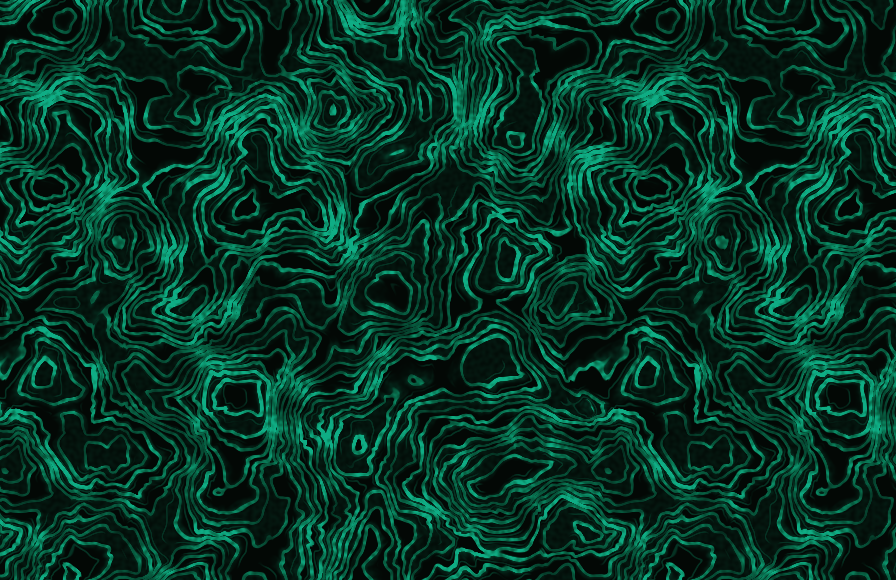
Give the GLSL for this texture, as a WebGL 2 fragment shader.

```glsl
#version 300 es
precision highp float;
// Dark malachite: agate-like contour lines of a tiling height field.
// Periodic gradient noise is warped and sliced into levels; each level gets
// a crisp green line, a ragged one-sided glow and its own strength and wear.
uniform vec2 u_resolution;
out vec4 fragColor;

const float TILE = 1.04;      // tile side in canvas heights
const float LEVELS = 14.5;    // contour lines per unit of height
const vec3 BLACK = vec3(0.012, 0.03, 0.018);
const vec3 GREEN = vec3(0.03, 0.43, 0.30);
const vec3 BRIGHT = vec3(0.06, 0.68, 0.52);

float hash(vec2 p) {
    vec3 a = fract(p.xyx * 0.1031);
    a += dot(a, a.yzx + 33.33);
    return fract((a.x + a.y) * a.z);
}

// Dot product of a random unit gradient with the offset from its corner.
float corner(vec2 cell, vec2 offset, float period, float seed) {
    float angle = 6.2832 * hash(mod(cell, period) + seed);
    return dot(vec2(cos(angle), sin(angle)), offset);
}

// Gradient noise that repeats on the unit square, about -0.6 to 0.6.
float tileNoise(vec2 uv, float period, float seed) {
    vec2 p = uv * period;
    vec2 i = floor(p);
    vec2 f = p - i;
    vec2 s = f * f * f * (f * (f * 6.0 - 15.0) + 10.0);
    vec2 e = vec2(1.0, 0.0);
    float low = mix(corner(i, f, period, seed),
                    corner(i + e.xy, f - e.xy, period, seed), s.x);
    float high = mix(corner(i + e.yx, f - e.yx, period, seed),
                     corner(i + e.xx, f - e.xx, period, seed), s.x);
    return mix(low, high, s.y);
}

vec2 warp(vec2 uv, float period, float amount, float seed) {
    return uv + amount * vec2(tileNoise(uv, period, seed),
                              tileNoise(uv, period, seed + 17.0));
}

// Contour phase: whole numbers lie on the lines.
float phaseAt(vec2 uv) {
    vec2 w = warp(uv, 11.0, 0.035, 41.0);
    w = warp(w, 31.0, 0.013, 73.0);
    w = warp(w, 67.0, 0.004, 89.0);
    float h = 1.2 * tileNoise(w, 4.0, 5.0);
    h += 0.32 * tileNoise(w, 8.0, 23.0);
    h += 0.05 * tileNoise(w, 23.0, 61.0);
    return h * LEVELS + 0.3;
}

// Soft-edged line of a given half width, at distance d.
float stroke(float d, float halfWidth, float pixel) {
    float soft = 0.0003 + 0.4 * pixel;
    return 1.0 - smoothstep(halfWidth - soft, halfWidth + soft, abs(d));
}

// Glow that falls off quickly on one side and slowly on the other.
float sideGlow(float d, float reach) {
    return exp(-abs(d) / (d > 0.0 ? reach : 0.2 * reach));
}

void main() {
    float pixel = 1.0 / u_resolution.y;
    vec2 uv = gl_FragCoord.xy * pixel / TILE;

    // Slope turns phase into distance; its floor lets flat areas pool.
    float probe = 0.0012;
    float phase = phaseAt(uv);
    vec2 slope = vec2(phaseAt(uv + vec2(probe, 0.0)),
                      phaseAt(uv + vec2(0.0, probe))) - phase;
    float rate = max(length(slope) / (probe * TILE), 18.0);

    // Nearest line and its own character.
    float level = floor(phase + 0.5);
    float side = phase - level;
    float d = side / rate;
    float wear = tileNoise(uv, 19.0, 97.0);
    float patchy = tileNoise(uv, 6.0, 131.0);
    float strength = mix(0.75, 1.2, hash(vec2(level + 50.0, 7.0)));
    strength = clamp(strength + 0.7 * wear + 0.3 * patchy, 0.45, 1.4);
    float halfWidth = 0.0019 + 0.0016 * strength * (0.6 + wear);

    // Grain breaks up the glow and the lines.
    float grain = tileNoise(uv, 110.0, 11.0);
    float fade = 1.0 - smoothstep(0.25, 0.45, abs(side));
    float glow = sideGlow(d, 0.0052 * (1.0 + 0.8 * wear));
    float tone = 0.55 * strength * fade * glow * (1.0 + 0.9 * grain);
    float core = strength * stroke(d, halfWidth, pixel);
    tone = max(tone, core * (1.0 + 0.45 * grain));

    // Fainter hairlines between the main lines.
    float midway = (fract(phase) - 0.5) / rate;
    float hairline = stroke(midway, 0.0014, pixel);
    tone = max(tone, 0.42 * hairline * smoothstep(-0.15, 0.2, patchy + wear));

    // Dim green bands in the dark stone.
    float band = step(0.65, hash(vec2(floor(phase) + 80.0, 3.0)));
    band *= smoothstep(0.0, 0.15, fract(phase));
    band *= 1.0 - smoothstep(0.85, 1.0, fract(phase));
    tone = max(tone, 0.11 * band * (1.0 + 1.2 * grain));

    vec3 color = mix(BLACK, GREEN, clamp(tone, 0.0, 1.0));
    color = mix(color, BRIGHT, smoothstep(0.85, 1.4, tone));
    fragColor = vec4(color, 1.0);
}
```
